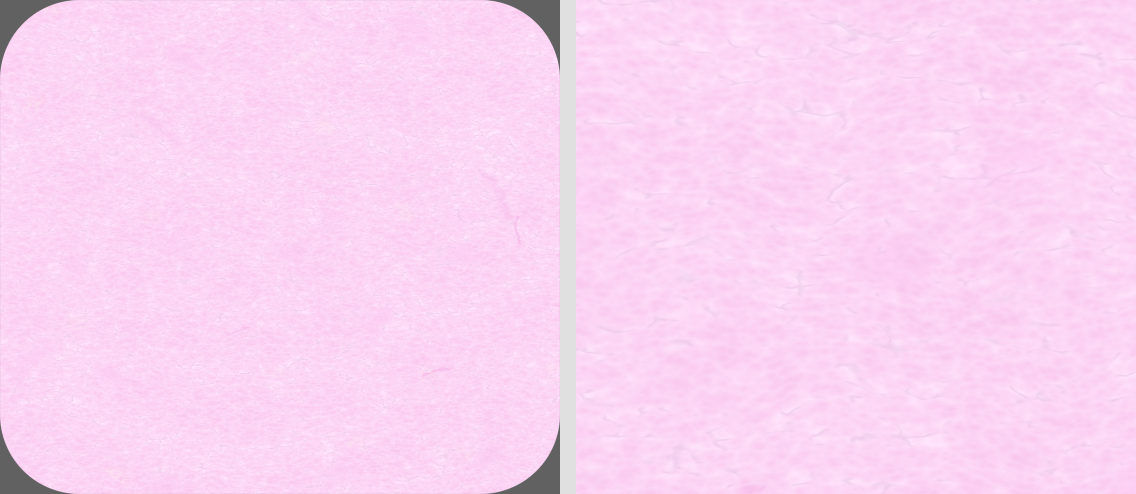
Left: the whole. Right: its middle third, enlarged.
Give the GLSL for this texture, as a WebGL 2 fragment shader.

```glsl
#version 300 es
precision highp float;
// Pale pink handmade paper on a grey ground, cut to a rounded sheet.
// Stretched cellular noise makes the pulp; its cell borders make faint creases.
// Hashed grid cells scatter fibres, white flecks and soft tinted blotches.

#define CORNER_RADIUS 0.161
#define PULP_CONTRAST 1.0
#define CREASE_DEPTH 0.055
#define ROUGHNESS 0.007
#define PAPER vec3(0.990, 0.846, 0.964)
#define TONE_STEP vec3(0.004, 0.020, 0.010)
#define FIBRE_PINK vec3(0.960, 0.690, 0.905)
#define BLOTCH_PINK vec3(0.985, 0.760, 0.940)
#define FLECK_WHITE vec3(0.992, 0.965, 0.975)
#define CREAM vec3(0.988, 0.895, 0.915)
#define GROUND vec3(0.38)

uniform vec2 u_resolution;
out vec4 fragColor;

vec2 hash2(vec2 c) {
    vec3 q = fract(c.xyx * vec3(0.1031, 0.1030, 0.0973));
    q += dot(q, q.yzx + 33.33);
    return fract((q.xx + q.yz) * q.zy);
}

// Distances to the nearest and second nearest cell points
vec2 cellular(vec2 p) {
    vec2 cell = floor(p), f = p - cell;
    vec2 nearest = vec2(8.0);
    for (int y = -1; y <= 1; y++)
    for (int x = -1; x <= 1; x++) {
        vec2 o = vec2(x, y);
        float d = length(o + hash2(cell + o) - f);
        nearest = d < nearest.x ? vec2(d, nearest.x) : vec2(nearest.x, min(nearest.y, d));
    }
    return nearest;
}

// Roughly zero mean, unit spread
float pulp(vec2 p) {
    return (cellular(p).x - 0.48) * 5.0;
}

// Scattered soft strokes; size = half length and half width, aim = angle and spread
float strokes(vec2 p, float scale, float density, vec2 size, vec2 aim, float seed) {
    vec2 cell = floor(p * scale);
    float cover = 0.0;
    for (int y = -1; y <= 1; y++)
    for (int x = -1; x <= 1; x++) {
        vec2 id = cell + vec2(x, y);
        vec2 place = hash2(id + seed);
        vec2 kind = hash2(id + seed + 41.7);
        vec2 shape = hash2(id + seed + 87.3);
        if (kind.x > density) continue;
        float a = aim.x + aim.y * (kind.y - 0.5);
        vec2 q = p - (id + place) / scale;
        q = vec2(cos(a) * q.x + sin(a) * q.y, cos(a) * q.y - sin(a) * q.x);
        q.y += (shape.x - 0.5) * 9.0 * q.x * q.x;
        float reach = size.x * mix(0.6, 1.2, shape.y);
        float d = length(vec2(max(abs(q.x) - reach, 0.0), q.y));
        cover = max(cover, (1.0 - smoothstep(0.0, size.y, d)) * mix(0.5, 1.0, shape.x));
    }
    return cover;
}

float roundedBox(vec2 p, vec2 halfSize, float r) {
    vec2 q = abs(p) - halfSize + r;
    return length(max(q, 0.0)) + min(max(q.x, q.y), 0.0) - r;
}

void main() {
    vec2 p = gl_FragCoord.xy / u_resolution.y;
    vec2 sheet = 0.5 * u_resolution / u_resolution.y;

    // Gentle drift keeps the horizontal pulp from looking ruled
    vec2 drift = vec2(sin(p.y * 31.0 + 2.0 * sin(p.x * 9.0)),
                      sin(p.x * 23.0 + 2.0 * sin(p.y * 13.0)) + 0.5 * sin(p.x * 57.0 - p.y * 19.0));
    vec2 w = p + 0.004 * drift;

    // Pulp, from clouds down to grain
    float broad = pulp(w * vec2(6.0, 11.0) + 3.1);
    float middle = pulp(w * vec2(27.0, 62.0) + 17.0);
    float fine = pulp(w * vec2(68.0, 150.0) + 29.0);
    float grain = pulp(w * vec2(150.0, 230.0) + 51.0);
    float tone = 0.35 * broad + 0.55 * middle + 0.6 * fine + 0.4 * grain;
    vec3 color = PAPER + PULP_CONTRAST * tone * TONE_STEP;

    // Broken mauve-grey creases along cell borders
    vec2 border = cellular((w + 0.002 * vec2(fine, middle)) * vec2(34.0, 80.0) + 71.0);
    float crease = 1.0 - smoothstep(0.0, 0.2, border.y - border.x);
    crease *= smoothstep(-0.1, 1.4, 0.7 * middle + 0.6 * fine + 0.3 * broad);
    color -= CREASE_DEPTH * crease * vec3(0.85, 1.0, 0.75);

    // Tinted blotches, then fibres and flecks with ragged outlines
    vec2 ragged = p + ROUGHNESS * 0.5 * vec2(middle, fine);
    float patchy = clamp(0.65 + 0.25 * fine, 0.0, 1.0);
    float rose = strokes(ragged, 6.0, 0.36, vec2(0.018, 0.026), vec2(0.0, 1.6), 5.0);
    float cream = strokes(ragged, 6.0, 0.32, vec2(0.010, 0.017), vec2(0.0, 1.0), 113.0);
    float streak = strokes(ragged, 3.0, 0.16, vec2(0.055, 0.014), vec2(-0.8, 0.7), 211.0);
    float fibre = strokes(p + 0.0012 * vec2(middle, fine), 4.0, 0.28,
                          vec2(0.030, 0.0045), vec2(1.2, 2.8), 307.0);
    float fleck = strokes(ragged, 4.0, 0.22, vec2(0.022, 0.012), vec2(0.75, 0.9), 401.0);
    color = mix(color, BLOTCH_PINK, 0.55 * rose * patchy);
    color = mix(color, CREAM, 0.65 * cream * patchy);
    color = mix(color, FIBRE_PINK, 0.55 * streak * patchy);
    color = mix(color, FIBRE_PINK, 0.6 * fibre);
    color = mix(color, FLECK_WHITE, min(1.3 * fleck, 1.0) * patchy);

    // Rounded sheet over the ground
    float edge = roundedBox(p - sheet, sheet, CORNER_RADIUS) * u_resolution.y;
    color = mix(color, GROUND, smoothstep(-0.7, 0.7, edge));
    fragColor = vec4(clamp(color, 0.0, 1.0), 1.0);
}
```
